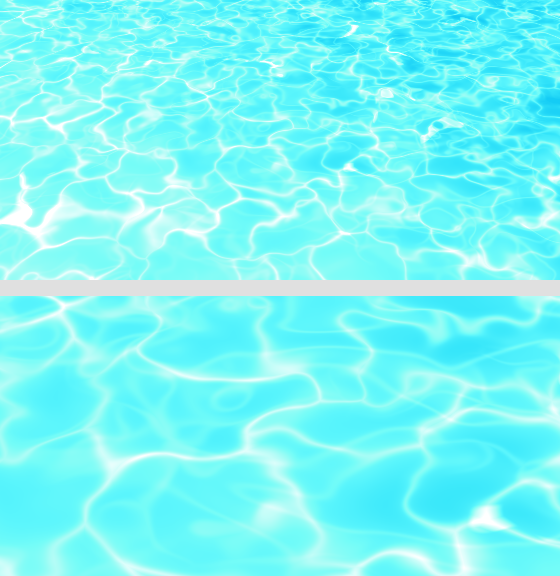
Top: the whole. Bottom: its middle third, enlarged.
Write a Shadertoy shader that draws this texture.

```glsl
vec2 hash2(vec2 p) {
    vec3 h = fract(p.xyx * vec3(0.1031, 0.1030, 0.0973));
    h += dot(h, h.yzx + 33.33);
    return fract((h.xx + h.yz) * h.zy);
}

float cornerSlope(vec2 cell, vec2 corner, vec2 f) {
    return dot(hash2(cell + corner) * 2.0 - 1.0, f - corner);
}

float gradientNoise(vec2 p) {
    vec2 cell = floor(p), f = fract(p);
    vec2 u = f * f * f * (f * (f * 6.0 - 15.0) + 10.0);
    float low = mix(cornerSlope(cell, vec2(0, 0), f), cornerSlope(cell, vec2(1, 0), f), u.x);
    float high = mix(cornerSlope(cell, vec2(0, 1), f), cornerSlope(cell, vec2(1, 1), f), u.x);
    return mix(low, high, u.y);
}

vec2 warp(vec2 p) {
    return vec2(gradientNoise(p), gradientNoise(p + vec2(37.2, 11.7)));
}

// Gaps from the nearest cell centre to the second and third nearest
vec2 cellGaps(vec2 p) {
    vec2 cell = floor(p), f = fract(p);
    vec3 nearest = vec3(8.0);
    for (int y = -1; y <= 1; y++)
    for (int x = -1; x <= 1; x++) {
        vec2 offset = vec2(x, y);
        float d = length(offset + 0.1 + 0.8 * hash2(cell + offset) - f);
        if (d < nearest.x) nearest = vec3(d, nearest.xy);
        else if (d < nearest.y) nearest = vec3(nearest.x, d, nearest.y);
        else nearest.z = min(nearest.z, d);
    }
    return nearest.yz - nearest.x;
}

float glowLine(float d, float width) {
    return exp(-d * d / (width * width));
}

float ramp(float low, float high, float x) {
    return clamp((x - low) / (high - low), 0.0, 1.0);
}

// Red level drives the hue from deep blue through cyan to white
vec3 waterColor(float tone) {
    vec3 color = mix(vec3(0.08, 0.80, 0.96), vec3(0.21, 0.90, 0.98), ramp(0.08, 0.21, tone));
    color = mix(color, vec3(0.35, 0.96, 0.99), ramp(0.21, 0.35, tone));
    color = mix(color, vec3(0.46, 0.99, 0.97), ramp(0.35, 0.46, tone));
    color = mix(color, vec3(0.60, 0.99, 0.96), ramp(0.46, 0.60, tone));
    color = mix(color, vec3(0.74, 0.99, 0.97), ramp(0.60, 0.74, tone));
    return mix(color, vec3(1.0), ramp(0.74, 1.0, tone));
}

void mainImage(out vec4 fragColor, in vec2 fragCoord) {
    vec2 uv = fragCoord / iResolution.xy;
    vec2 screen = fragCoord / iResolution.y;

    // Pool surface receding towards the top
    float depth = 1.0 / (2.1 - uv.y);
    vec2 pool = vec2((screen.x - 1.0) * 9.5, 26.0) * depth + 40.0;
    float choppy = smoothstep(0.6, 1.5, uv.x + uv.y);

    // Bent cells make the net of light
    vec2 bent = pool + 0.95 * warp(pool * 0.8) + (0.45 + 0.4 * choppy) * warp(pool * 2.1 + 9.0);
    vec2 gaps = cellGaps(bent);
    float strength = smoothstep(-0.45, 0.4, gradientNoise(pool * 0.9 + 5.0));
    float width = 0.06 + 0.07 * strength + 0.03 * depth;
    float core = glowLine(gaps.x, width);
    float halo = exp(-gaps.x * 4.0);
    float knot = glowLine(gaps.y, 0.2);

    // Fainter second net and flat surface ripples
    vec2 fine = bent * 1.45 + 0.7 * warp(pool * 1.3 + 21.0) + 70.0;
    float veil = glowLine(cellGaps(fine).x, 0.14) * smoothstep(-0.2, 0.3, gradientNoise(pool * 0.7 + 60.0));
    vec2 ripplePoint = pool * vec2(1.0, 1.5) + 1.2 * warp(pool * 0.9 + 3.0);
    float ripple = gradientNoise(ripplePoint);
    float streak = glowLine(ripple - 0.05, 0.05);

    // Soft shade, brighter at the lower left
    float tone = mix(0.46, 0.17, smoothstep(0.15, 1.05, 0.6 * uv.x + 0.5 * uv.y));
    tone += 0.16 * gradientNoise(pool * 0.6 + 13.0) + (0.11 + 0.1 * choppy) * ripple;
    tone += 0.14 * halo + core * mix(0.12, 0.33, strength) * (1.0 - 0.3 * choppy);
    tone += 0.15 * knot * strength + 0.12 * veil + (0.05 + 0.1 * choppy) * streak;

    // Sparse white glints beside the lines
    float glint = smoothstep(0.32, 0.39, gradientNoise(bent * 1.1 + 31.0));
    tone += 0.3 * glint * smoothstep(0.35, 0.15, gaps.x);

    fragColor = vec4(waterColor(clamp(tone, 0.08, 1.0)), 1.0);
}
```
